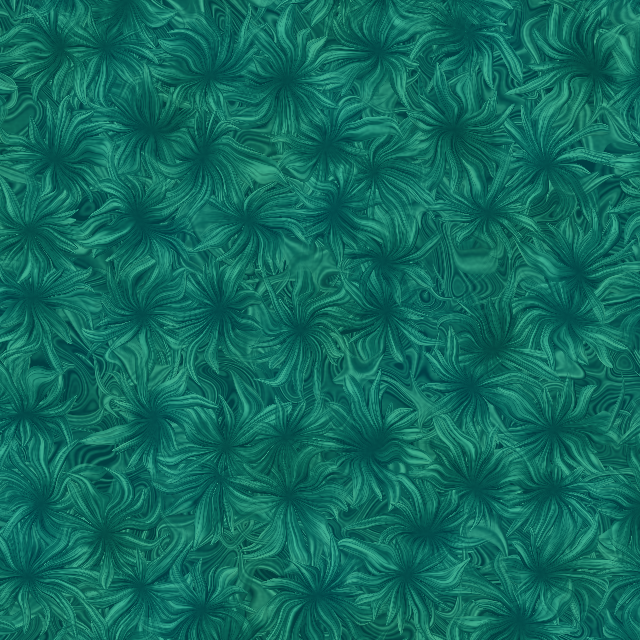
This pattern is drawn by a three.js fragment shader. Its source:

```glsl
// Teal rosettes of leaf-like brush strokes, radiating from scattered dark hearts.
// Each heart carries two rings of tapering leaves with strands along them; curling
// ribbons fill the gaps, and soft priority weights decide which stroke lies on top.
varying vec2 vUv;

vec2 hash2(vec2 p) {
  vec3 q = fract(p.xyx * vec3(0.1031, 0.1030, 0.0973));
  q += dot(q, q.yzx + 33.33);
  return fract((q.xx + q.yz) * q.zy);
}

float corner(vec2 cell, vec2 offset) {
  float a = 6.2832 * hash2(cell + 71.0).x;
  return dot(vec2(cos(a), sin(a)), offset);
}

// Gradient noise, about -0.7 to 0.7
float noise(vec2 p) {
  vec2 i = floor(p), f = p - i;
  vec2 u = f * f * f * (f * (f * 6.0 - 15.0) + 10.0);
  vec2 e = vec2(1.0, 0.0);
  return mix(mix(corner(i, f), corner(i + e.xy, f - e.xy), u.x),
             mix(corner(i + e.yx, f - e.yx), corner(i + e.xx, f - e.xx), u.x), u.y);
}

vec2 warp(vec2 p) {
  return vec2(noise(p), noise(p + vec2(37.2, 11.7)));
}

// One ring of leaves around a heart: returns (tone, warmth, weight)
vec3 leafRing(vec2 d, float count, vec2 seed) {
  float r = length(d) + 0.0001;
  float bend = (hash2(seed + 5.0).x - 0.5) * 1.5 * r * r;
  float sector = (atan(d.y, d.x) + bend) * count / 6.2832 + hash2(seed).y;
  float id = mod(floor(sector), count);
  vec2 rnd = hash2(seed + vec2(id * 3.7, id * 1.3 + 19.0));
  float x = r / mix(0.5, 0.95, rnd.x);
  if (x > 0.98) return vec3(0.0);

  // Position across the leaf, -1 to 1 between its edges
  float v = (fract(sector) - 0.5) * 2.0 / (1.0 - x * x);
  float body = 1.0 - v * v;
  vec2 along = vec2(v * 2.3, r * 2.4) + rnd * 50.0;
  float strand = noise(along);
  float crease = smoothstep(0.0, 0.18, abs(noise(along * vec2(1.6, 0.8) + 23.0)));
  float side = v * dot(vec2(-d.y, d.x) / r, vec2(-0.5, 0.85));

  float tone = 0.16 + 0.36 * smoothstep(0.02, 0.6, r);
  float detail = 0.72 * strand + 0.26 * (crease - 0.6) + 0.15 * side
               + 0.30 * (max(body, 0.0) - 0.5) + 0.18 * (rnd.y - 0.5);
  tone += detail * smoothstep(0.0, 0.24, r);
  float warmth = smoothstep(0.35, 0.9, x) * smoothstep(-0.1, 0.4, strand);
  float weight = smoothstep(0.0, 0.4, body) * smoothstep(0.98, 0.85, x)
               * exp(10.0 * (rnd.y * 0.7 - r * 1.25));
  return vec3(tone, warmth, weight);
}

// Teal ramp from deep shadow to pale green
vec3 teal(float t) {
  vec3 c = mix(vec3(0.0, 0.25, 0.26), vec3(0.035, 0.415, 0.365), clamp(t * 2.0, 0.0, 1.0));
  return mix(c, vec3(0.22, 0.68, 0.57), clamp(t * 2.0 - 1.0, 0.0, 1.0));
}

void main() {
  vec2 s = vUv * 7.2 + 3.0;
  vec2 p = s + 0.25 * warp(s * 1.7) + 0.04 * warp(s * 4.3 + 8.0);

  // Dark undergrowth of flowing contour lines
  vec2 q = s + 0.4 * warp(s * 1.5 + 20.0);
  float field = noise(q * 1.9 + 4.0);
  float lines = noise(vec2(field * 22.0, q.x * 1.1 + q.y * 0.8));
  vec3 sum = vec3(0.34 + 0.9 * lines, 0.2 + lines, 1.0) * 0.0005;

  // Curling light ribbons that swell and taper
  for (int k = 0; k < 3; k++) {
    vec2 shift = vec2(float(k) * 13.7 + 2.0, 6.1);
    float n = noise(q * 1.45 + shift);
    float width = 0.28 * noise(s * 1.3 + shift + 31.0) + 0.02;
    float v = n / max(width, 0.02);
    float body = 1.0 - min(v * v, 1.0);
    float strand = noise(vec2(v * 2.4, q.x + q.y * 1.4) + shift);
    float weight = 0.018 * smoothstep(0.0, 0.4, body) * smoothstep(0.02, 0.06, width);
    float tone = 0.36 + 0.32 * body + 0.75 * strand + 0.12 * v;
    sum += vec3(tone, 0.45 + strand, 1.0) * weight;
  }

  // Leaves of the surrounding hearts
  for (int j = -1; j <= 1; j++) {
    for (int i = -1; i <= 1; i++) {
      vec2 cell = floor(p) + vec2(float(i), float(j));
      vec2 d = p - cell - 0.5 - 0.7 * (hash2(cell) - 0.5);
      vec3 a = leafRing(d, 10.0, cell);
      vec3 b = leafRing(d, 13.0, cell + 40.0);
      sum += vec3(a.xy, 1.0) * a.z + vec3(b.xy, 1.0) * b.z;
    }
  }
  vec2 paint = sum.xy / sum.z;

  // Broad light drift and fine painted grain
  float tone = paint.x + 0.06 * noise(s * 0.8) + 0.09 * noise(vUv * vec2(150.0, 190.0));
  vec3 color = teal(tone);
  color = mix(color, color * 0.85 + vec3(0.11, 0.09, 0.05), clamp(paint.y, 0.0, 1.0) * 0.5);
  color += vec3(-0.01, 0.01, 0.04) * noise(s * 1.1 + 55.0);
  gl_FragColor = vec4(color, 1.0);
}
```
